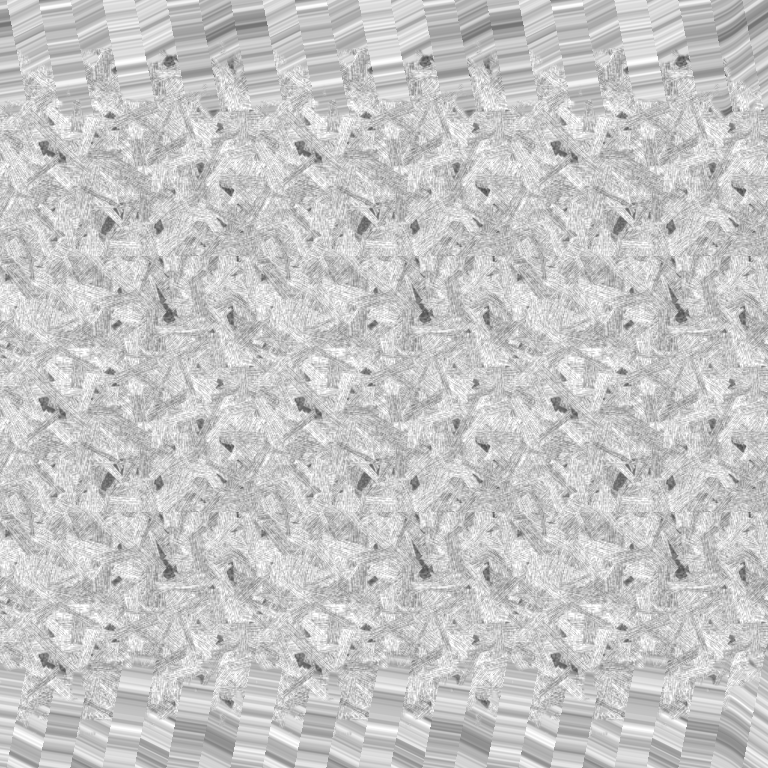
This texture is drawn by a three.js fragment shader. Its source:

```glsl
// Grey strand board repeated three by three: layered random wood chips over
// dark gaps, with fibres and grain. Along the top and bottom of the canvas
// the board breaks up into leaning columns of smeared streaks.

varying vec2 vUv;

float hash(vec2 p) {
  vec3 a = fract(p.xyx * vec3(0.1031, 0.1030, 0.0973));
  a += dot(a, a.yzx + 33.33);
  return fract((a.x + a.y) * a.z);
}

float noise(vec2 p) {
  vec2 i = floor(p);
  vec2 f = fract(p);
  f = f * f * (3.0 - 2.0 * f);
  return mix(mix(hash(i), hash(i + vec2(1.0, 0.0)), f.x),
             mix(hash(i + vec2(0.0, 1.0)), hash(i + vec2(1.0, 1.0)), f.x), f.y);
}

// Lays one tapered, slant-ended chip over the tone below it.
float layChip(float tone, vec2 d, vec2 key, float cells) {
  float angle = 3.14159 * hash(key + 3.7);
  float c = cos(angle);
  float s = sin(angle);
  d = vec2(c * d.x + s * d.y, c * d.y - s * d.x);

  float halfLength = mix(0.45, 0.82, hash(key + 11.3));
  float halfWidth = mix(0.05, 0.24, hash(key + 23.9));
  halfWidth *= 1.0 + 0.9 * (hash(key + 31.1) - 0.5) * d.x;
  float slant = 1.3 * (hash(key + 47.7) - 0.5);
  float dist = max(abs(d.x + slant * d.y) - halfLength, abs(d.y) - halfWidth);
  float soft = 0.004 * cells;
  float cover = 1.0 - smoothstep(-soft, soft, dist);
  if (cover <= 0.0) return tone;

  float seed = hash(key + 59.3);
  float fibre = noise(vec2(d.x * 36.0, d.y * 420.0) / cells + 90.0 * seed);
  float shade = 0.69 + 0.23 * seed + 0.22 * (fibre - 0.5);
  return mix(tone, shade, 0.9 * cover);
}

// Chips wrap sideways; the rows do not, which leaves a seam between tiles.
float strandBoard(vec2 q) {
  float tone = 0.42 + 0.08 * noise(q * 60.0);
  for (int layer = 0; layer < 9; layer++) {
    float level = float(layer);
    float cells = 5.0 + mod(level * 3.0, 5.0);
    vec2 g = q * cells;
    for (int j = -1; j <= 1; j++) {
      for (int i = -1; i <= 1; i++) {
        vec2 id = floor(g) + vec2(float(i), float(j));
        vec2 key = vec2(mod(id.x, cells), id.y) + level * vec2(13.0, 29.0);
        vec2 centre = id + vec2(hash(key + 0.4), hash(key + 7.9));
        tone = layChip(tone, g - centre, key, cells);
      }
    }
  }
  // Broad stains and fine grain
  tone += 0.06 * (noise(q * 5.0 + 4.0) - 0.5);
  tone += 0.10 * (noise(q * 85.0) - 0.5);
  return tone + 0.19 * (noise(q * 170.0 + 9.0) - 0.5);
}

// Returns the streak tone and how strongly it hides the board.
vec2 smear(vec2 uv, float tileX) {
  float edge = min(uv.y, 1.0 - uv.y);
  float side = step(0.5, uv.y);
  float column = tileX * 8.0 - 0.2 - 4.8 * edge;
  float id = mod(floor(column), 8.0);
  float across = fract(column) / 24.0;
  float deep = mod(id, 2.0);
  vec2 key = vec2(id + 17.0 * side, 5.0);

  // Streaks lie at a steeper angle in the shallow columns
  float corner = smoothstep(0.94, 0.98, uv.x);
  float slope = mix(mix(0.45, 0.15, deep), 0.6, corner);
  float along = edge + slope * across;
  float offset = 37.0 * hash(key);
  float tone = 0.77 + 0.28 * (noise(vec2(along * 130.0 + offset, key.x)) - 0.5);
  tone += 0.18 * (noise(vec2(along * 420.0 + offset, key.x + 40.0)) - 0.5);
  tone += 0.10 * (hash(key + 8.0) - 0.5);
  float band = noise(vec2(along * 45.0 + offset, key.x + 71.0));
  tone -= 0.24 * smoothstep(0.84, 0.92, band);

  // Ragged inner end of each column
  float depth = mix(0.065, 0.115, deep) + 0.03 * hash(key + 15.0) + 0.05 * corner;
  depth += 0.05 * (noise(vec2(tileX * 30.0, edge * 90.0)) - 0.5);
  return vec2(tone, 1.0 - smoothstep(depth - 0.012, depth + 0.008, edge));
}

void main() {
  vec2 tile = fract(vUv * 3.0);
  vec2 streaks = smear(vUv, tile.x);
  float grey = mix(strandBoard(tile), streaks.x, streaks.y);
  gl_FragColor = vec4(vec3(clamp(grey, 0.0, 1.0)), 1.0);
}
```
